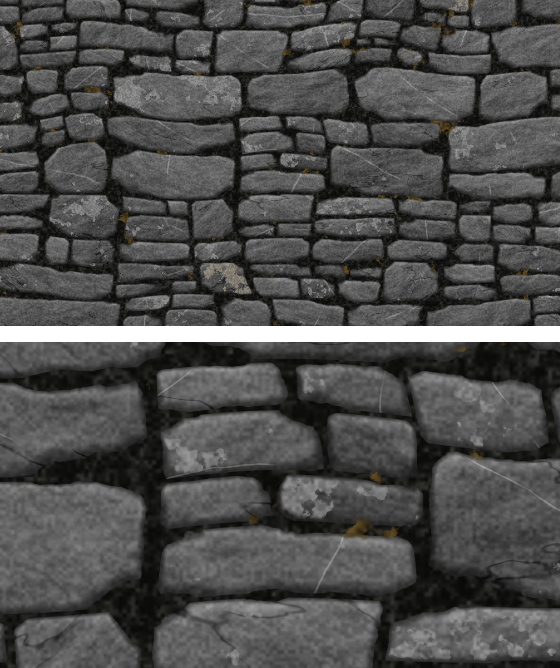
Top: the whole. Bottom: its middle third, enlarged.
Reproduce this texture procedurally as a WebGL 1 fragment shader.

```glsl
precision highp float;
// Dry stone wall: rough grey stones in uneven courses, with pale veins and lichen in dark joints.
uniform vec2 u_resolution;

float hash(vec2 p) {
  vec3 q = fract(p.xyx * 0.1031);
  q += dot(q, q.yzx + 33.33);
  return fract((q.x + q.y) * q.z);
}

float noise(vec2 p) {
  vec2 i = floor(p), f = fract(p);
  f = f * f * (3.0 - 2.0 * f);
  return mix(mix(hash(i), hash(i + vec2(1, 0)), f.x),
             mix(hash(i + vec2(0, 1)), hash(i + vec2(1, 1)), f.x), f.y);
}

float fbm(vec2 p) {
  float sum = 0.0, amp = 0.52;
  for (int i = 0; i < 5; i++) {
    sum += amp * noise(p);
    p = mat2(1.6, 1.2, -1.2, 1.6) * p + 7.3;
    amp *= 0.5;
  }
  return sum;
}

float edgeAt(float i, float seed) {
  return i + 0.55 * (hash(vec2(i + 40.0, seed)) - 0.5);
}

// Irregular interval holding x: index, lower edge, upper edge
vec3 span(float x, float seed) {
  float i = floor(x);
  if (x < edgeAt(i, seed)) i -= 1.0;
  else if (x >= edgeAt(i + 1.0, seed)) i += 1.0;
  return vec3(i, edgeAt(i, seed), edgeAt(i + 1.0, seed));
}

float roundedBox(vec2 p, vec2 halfSize, float r) {
  vec2 d = abs(p) - halfSize + r;
  return length(max(d, 0.0)) + min(max(d.x, d.y), 0.0) - r;
}

void main() {
  vec2 p = gl_FragCoord.xy / u_resolution.y;
  float px = 1.0 / u_resolution.y;
  vec2 w = p + 0.06 * (vec2(noise(p * 4.0 + 9.0), noise(p * 3.5 + 31.0)) - 0.5);

  // Courses and blocks
  vec3 course = span(w.y * 6.2 + 0.3, 3.0);
  float shift = hash(vec2(course.x, 8.0));
  vec3 block = span(w.x * 2.9 + shift, course.x + 60.0);
  vec2 lo = vec2((block.y - shift) / 2.9, (course.y - 0.3) / 6.2);
  vec2 hi = vec2((block.z - shift) / 2.9, (course.z - 0.3) / 6.2);
  vec2 id = vec2(block.x, course.x) + 20.0;

  // Split blocks into smaller stones
  for (int i = 0; i < 4; i++) {
    vec2 size = hi - lo;
    float aspect = size.x / size.y;
    bool forced = size.y > 0.17 || aspect > 4.6;
    bool small = size.y < 0.085 && aspect < 3.4;
    if (small || (!forced && hash(id + 5.7) > 0.62)) break;
    float cut = mix(0.33, 0.67, hash(id + 2.3));
    float side;
    if (aspect > 2.3) {
      float x = mix(lo.x, hi.x, cut);
      side = step(x, w.x);
      if (side > 0.5) lo.x = x; else hi.x = x;
    } else {
      float y = mix(lo.y, hi.y, cut);
      side = step(y, w.y);
      if (side > 0.5) lo.y = y; else hi.y = y;
    }
    id = id * 2.0 + vec2(side, 1.0 - side) + 7.0;
  }

  // Stone outline with chipped corners
  vec2 halfSize = 0.5 * (hi - lo) - 0.0028;
  vec2 q = w - 0.5 * (lo + hi);
  float tilt = 0.12 * (hash(id + 1.1) - 0.5);
  q += tilt * vec2(-q.y, q.x);
  float lean = 2.0 * hash(id + 4.4) - 1.0;
  float up = clamp(q.y / halfSize.y, -1.0, 1.0);
  vec2 body = halfSize * vec2(0.97 + 0.06 * lean * up, 1.0);
  float narrow = min(body.x, body.y);
  float d = roundedBox(q, body, narrow * mix(0.15, 0.65, hash(id + 6.2)));
  vec2 u = abs(q / body);
  float chip = u.x + u.y - mix(1.4, 2.0, hash(id + 3.3 * sign(q)));
  d = max(d, 0.6 * narrow * chip);
  d += 0.015 * (fbm(p * 26.0) - 0.5) + 0.012 * (noise(p * 11.0 + id) - 0.5);
  vec2 rim = min(w - lo, hi - w);
  d = max(d, 0.0022 - min(rim.x, rim.y));
  float stone = 1.0 - smoothstep(-0.7 * px, 0.7 * px, d);

  // Stone surface, lit from above
  float angle = 1.2 * (hash(id + 3.3) - 0.5);
  vec2 s = mat2(cos(angle), sin(angle), -sin(angle), cos(angle)) * q * vec2(9.0, 15.0) + id * 3.1;
  float relief = fbm(s) - fbm(s + vec2(-0.05, 0.13));
  float pits = fbm(s * 5.0) - fbm(s * 5.0 + vec2(-0.1, 0.3));
  float grain = noise(p * 260.0) - 0.5;
  float grey = mix(0.305, 0.39, hash(id + 9.9));
  grey += 0.03 * up + 0.42 * relief + 0.2 * pits + 0.12 * (fbm(s * 2.3 + 5.0) - 0.5) + 0.11 * grain;
  float ledge = smoothstep(0.2, 0.8, up) * (1.0 - smoothstep(0.004, 0.014, -d));
  grey += 0.08 * ledge;
  grey *= mix(0.5, 1.0, smoothstep(0.0, 0.0085 - 0.0045 * up, -d));

  // Fine cracks along the bedding
  float crack = abs(fbm(s * vec2(0.5, 0.9) + 17.0) - 0.5);
  grey -= 0.12 * (1.0 - smoothstep(0.0, 0.016, crack)) * smoothstep(0.45, 0.65, noise(s + 3.0));

  // Pale veins
  for (int i = 0; i < 2; i++) {
    vec2 k = id + float(i) * 13.0;
    float a = 6.283 * hash(k + 0.7);
    float line = dot(q, vec2(cos(a), sin(a))) + 0.07 * (hash(k + 8.1) - 0.5);
    line = abs(line + 0.012 * (fbm(p * 17.0 + k) - 0.5));
    float vein = 1.0 - smoothstep(0.0002, 0.0002 + 1.2 * px, line);
    grey += 0.15 * vein * step(0.68, hash(k + 2.9)) * smoothstep(0.35, 0.65, noise(p * 24.0 + k));
  }

  // Crusts of grey and cream lichen
  vec3 color = vec3(grey);
  float crust = fbm(p * 17.0 + id) + 0.6 * (fbm(p * 80.0) - 0.5);
  float cover = mix(0.84, 0.57, pow(hash(id + 7.5), 2.0));
  vec3 crustColor = mix(vec3(0.54), vec3(0.58, 0.55, 0.49), step(0.96, hash(id + 7.5)));
  float crustMask = smoothstep(cover, cover + 0.07, crust) * smoothstep(0.001, 0.006, -d);
  color = mix(color, crustColor + 0.2 * grain, 0.75 * crustMask);

  // Dark gritty joints and ochre lichen
  float grit = noise(p * 110.0) * noise(p * 230.0 + 4.0);
  vec3 joint = vec3(0.08, 0.08, 0.073) * (0.45 + 2.6 * grit);
  color = mix(joint, color, stone);
  float spots = noise(p * 18.0 + 50.0) + 0.7 * (fbm(p * 70.0) - 0.5) + 0.1 * (p.y - 0.6);
  float ochre = smoothstep(0.84, 0.94, spots) * (1.0 - smoothstep(0.0, 0.007, -d));
  color = mix(color, vec3(0.33, 0.26, 0.12) * (0.6 + 0.8 * noise(p * 150.0)), 0.85 * ochre);
  gl_FragColor = vec4(clamp(color, 0.0, 1.0), 1.0);
}
```
